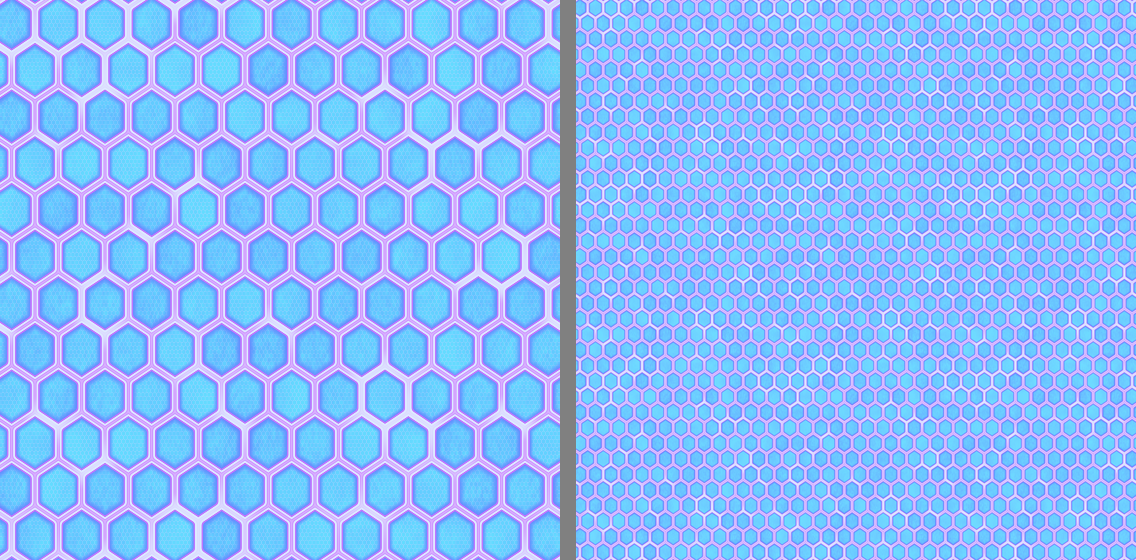
Left: one tile. Right: repeated 3 by 3.
Write a WebGL 2 fragment shader that draws this texture map.

```glsl
#version 300 es
precision highp float;

uniform vec2 u_resolution;
out vec4 fragColor;

const float CELLS = 12.0;          // cells across and down
const float MESH_PER_CELL = 12.0;  // fine mesh cells per large cell
const vec3 CYAN = vec3(0.39, 0.86, 1.0);
const vec3 BLUE = vec3(0.37, 0.70, 1.0);
const vec3 DEEP_BLUE = vec3(0.39, 0.54, 1.0);
const vec3 VIOLET = vec3(0.75, 0.46, 1.0);
const vec3 LILAC = vec3(0.85, 0.69, 1.0);
const vec3 PALE = vec3(0.87, 0.93, 1.0);

// Integer hash, 0 to 1
float hash(vec2 cell, uint salt) {
    uvec2 q = uvec2(cell);
    uint h = q.x * 1597u + q.y * 51749u + salt * 7919u;
    h = (h ^ (h >> 15)) * 73471u;
    h = (h ^ (h >> 13)) * 91493u;
    h ^= h >> 16;
    return float(h & 65535u) / 65535.0;
}

// Value noise that wraps after a whole period
float noise(vec2 p, vec2 period, uint salt) {
    vec2 i = floor(p);
    vec2 f = fract(p);
    f = f * f * (3.0 - 2.0 * f);
    vec2 lo = mod(i, period);
    vec2 hi = mod(i + 1.0, period);
    float bottom = mix(hash(lo, salt), hash(vec2(hi.x, lo.y), salt), f.x);
    float top = mix(hash(vec2(lo.x, hi.y), salt), hash(hi, salt), f.x);
    return mix(bottom, top, f.y);
}

float smoothMin(float a, float b, float k) {
    float h = max(k - abs(a - b), 0.0) / k;
    return min(a, b) - 0.25 * h * h * k;
}

// Distance from inside a hexagon to its walls; row pitch equals width
float hexInset(vec2 p, float rounding) {
    p = abs(p);
    float side = 0.5 - p.x;
    float slope = 0.5547 - dot(p, vec2(0.5547, 0.83205));
    return smoothMin(side, slope, rounding);
}

// Returns wall distance, then wrapped column and row
vec3 hexGrid(vec2 p, float count, float rounding) {
    vec2 evenId = vec2(floor(p.x - 0.25), 2.0 * floor(p.y * 0.5 + 0.25));
    vec2 oddId = vec2(floor(p.x + 0.25), 2.0 * floor(p.y * 0.5 - 0.25) + 1.0);
    float evenInset = hexInset(p - evenId - vec2(0.75, 0.5), rounding);
    float oddInset = hexInset(p - oddId - vec2(0.25, 0.5), rounding);
    vec2 id = evenInset > oddInset ? evenId : oddId;
    return vec3(max(evenInset, oddInset), mod(id, count));
}

// Soft step centred on an edge
float edge(float at, float d, float blur) {
    return smoothstep(at - blur, at + blur, d);
}

// Cell floor: mottled tone, fine mesh, shaded rim
vec3 cellFloor(vec2 uv, vec2 id, float inset, float pixel) {
    float count = CELLS * MESH_PER_CELL;
    vec3 mesh = hexGrid(uv * count, count, 0.01);
    float shade = hash(id, 1u);
    float cloud = noise(uv * 24.0, vec2(24.0), 2u);
    float grain = hash(mesh.yz, 3u);
    float streak = noise(uv * vec2(288.0, 96.0), vec2(288.0, 96.0), 4u);
    float roughness = mix(0.12, 0.5, shade);
    float dark = 0.08 + 0.5 * shade + 0.45 * (cloud - 0.5);
    dark += roughness * (0.5 * grain + streak - 0.75);
    vec3 color = mix(CYAN, BLUE, clamp(dark, 0.0, 1.15));

    float meshBlur = max(0.06, pixel * MESH_PER_CELL * 0.5);
    float meshLine = 1.0 - edge(0.09, mesh.x, meshBlur);
    color = mix(color, mix(LILAC, PALE, 0.5), meshLine * mix(0.32, 0.24, shade));

    float rim = 1.0 - smoothstep(0.09, 0.19 + 0.06 * shade, inset);
    return mix(color, DEEP_BLUE, rim * (0.75 + 0.25 * cloud));
}

// Raised wall: lilac core, pale bands, violet border
vec3 wallColor(float inset, float wear, float blur) {
    float groove = edge(0.012, inset, blur) - edge(0.029, inset, blur);
    vec3 color = mix(LILAC, VIOLET, 0.5 * groove);
    color = mix(color, PALE, 0.8 * wear);
    color = mix(color, PALE, edge(0.036, inset, blur));
    return mix(color, VIOLET, edge(0.069, inset, blur));
}

void main() {
    vec2 uv = gl_FragCoord.xy / u_resolution;
    vec2 p = uv * CELLS;
    float pixel = CELLS / min(u_resolution.x, u_resolution.y);
    float blur = max(0.008, 0.5 * pixel);

    vec3 cell = hexGrid(p, CELLS, 0.05);
    float wear = smoothstep(0.5, 0.9, noise(p, vec2(CELLS), 5u));
    vec3 wall = wallColor(cell.x, wear, blur);
    vec3 base = cellFloor(uv, cell.yz, cell.x, pixel);
    fragColor = vec4(mix(wall, base, edge(0.101, cell.x, blur)), 1.0);
}
```
